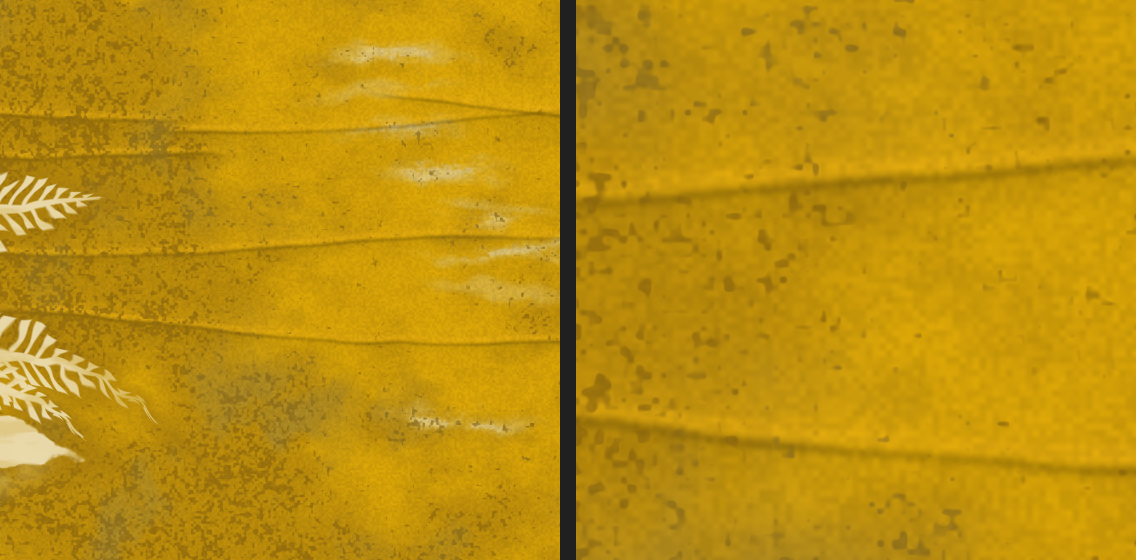
Left: the whole. Right: its middle third, enlarged.
Write a WebGL 2 fragment shader that draws this texture.

```glsl
#version 300 es
precision highp float;
uniform vec2 u_resolution;
out vec4 outColor;

#define GOLD vec3(0.835, 0.635, 0.025)
#define OCHRE vec3(0.72, 0.54, 0.04)
#define UMBER vec3(0.56, 0.41, 0.05)
#define GREY vec3(0.62, 0.52, 0.20)
#define PALE vec3(0.83, 0.70, 0.31)
#define CREAM vec3(0.93, 0.87, 0.70)
#define TWIG_SPACING 0.027
#define GRAIN_SCALE 210.0
#define SMEARS 8
#define RIDGES 6

float hash(vec2 p) {
  vec3 q = fract(vec3(p.xyx) * 0.1031);
  q += dot(q, q.yzx + 33.33);
  return fract((q.x + q.y) * q.z);
}

float noise(vec2 p) {
  vec2 i = floor(p), f = fract(p);
  f = f * f * (3.0 - 2.0 * f);
  return mix(mix(hash(i), hash(i + vec2(1, 0)), f.x),
             mix(hash(i + vec2(0, 1)), hash(i + vec2(1, 1)), f.x), f.y);
}

float fbm(vec2 p) {
  float sum = 0.0, amp = 0.5;
  for (int i = 0; i < 5; i++) {
    sum += amp * noise(p);
    p = mat2(1.6, 1.2, -1.2, 1.6) * p + 7.3;
    amp *= 0.5;
  }
  return sum / 0.97;
}

float fall(float a, float b, float x) { return 1.0 - smoothstep(a, b, x); }

// Tapered stem with alternating, club-tipped side twigs
float frond(vec2 p, vec2 root, float angle, float len, float reach, float bend) {
  float c = cos(angle), s = sin(angle);
  vec2 q = mat2(c, -s, s, c) * (p - root);
  q.y += bend * q.x * q.x;
  float a = abs(q.y);
  float stem = max(a - 0.010 * (1.0 - 0.8 * clamp(q.x / len, 0.0, 1.0)), q.x - len);
  float side = q.y > 0.0 ? 0.0 : 0.5;
  float cell = (q.x - 0.7 * a) / TWIG_SPACING + side;
  float along = (floor(cell) + 0.5 - side) * TWIG_SPACING / len;
  float extent = reach * min(1.0 - along, 1.0) * (0.6 + 0.7 * hash(vec2(floor(cell), side * 8.0 + len * 90.0)));
  float club = 0.0035 + 0.0035 * smoothstep(0.4, 0.9, a / max(extent, 0.001));
  float twig = max(abs(fract(cell) - 0.5) * TWIG_SPACING * 0.8 - club, a - extent);
  return min(stem, twig);
}

void main() {
  vec2 p = gl_FragCoord.xy / u_resolution;
  float aa = 1.2 / u_resolution.y;
  float broad = fbm(p * vec2(4.5, 6.5) + 3.0);
  float medium = fbm(p * vec2(13.0, 17.0) + 21.0);
  float grain = 0.55 * noise(p * GRAIN_SCALE) + 0.45 * noise(p * GRAIN_SCALE * 0.47 + 9.0);
  vec2 warp = vec2(noise(p * 28.0), noise(p * 28.0 + 40.0)) - 0.5;

  // Worn ground, heavier at the left and along the bottom
  float left = fall(0.30, 0.48, p.x + 0.2 * (medium - 0.5));
  float bottom = fall(0.30, 0.42, p.y) * fall(0.55, 0.98, p.x);
  float wear = clamp(0.62 * max(left, bottom) + 1.9 * (broad - 0.5), 0.0, 1.0);
  float tone = smoothstep(0.0, 0.85, 0.18 + wear + 0.9 * (medium - 0.5));
  vec3 col = mix(GOLD, OCHRE, tone);
  float dusty = smoothstep(0.48, 0.68, fbm(p * vec2(11.0, 8.0) + 60.0));
  col = mix(col, GREY, 0.7 * dusty * wear * (0.45 + 0.55 * bottom));

  // Pale horizontal smears on the right
  float smear = 0.0;
  for (int i = 0; i < SMEARS; i++) {
    float n = float(i);
    vec2 centre = vec2(0.8 + 0.12 * sin(n * 0.75 + 4.0), 0.9 - 0.07 * n - 0.16 * step(6.5, n));
    vec2 size = vec2(0.14 + 0.08 * hash(vec2(n, 5.0)), 0.021 + 0.013 * hash(vec2(n, 11.0)));
    vec2 q = p - centre + 0.03 * warp;
    q.y += 0.05 * (broad - 0.5) - 0.08 * q.x * sin(n * 1.7);
    float strength = 0.5 + 0.5 * hash(vec2(n, 19.0));
    smear = max(smear, strength * fall(0.25, 1.05, length(q / size)));
  }
  float streak = fbm(p * vec2(12.0, 42.0) + 5.0);
  smear *= smoothstep(0.22, 0.62, streak + 0.25 * (grain - 0.5));
  col = mix(col, PALE, min(smear * 1.3, 0.95));
  col = mix(col, CREAM * 0.93, 0.55 * smoothstep(0.5, 0.95, smear));

  // Folds: height, slope, start, end
  vec4 folds[RIDGES] = vec4[RIDGES](
    vec4(0.415, -0.055, -0.2, 1.3), vec4(0.568, 0.025, -0.2, 1.3),
    vec4(0.718, -0.030, -0.2, 0.46), vec4(0.780, 0.055, 0.22, 1.3),
    vec4(0.805, 0.010, -0.2, 0.38), vec4(0.845, -0.060, 0.62, 1.3));
  float shade = 0.0;
  for (int i = 0; i < RIDGES; i++) {
    vec4 f = folds[i];
    float line = f.x + f.y * (p.x - 0.5) + 0.011 * sin(p.x * 6.0 + float(i) * 2.0 + 1.2)
               + 0.006 * (noise(vec2(p.x * 14.0, f.x * 50.0)) - 0.5);
    float d = p.y - line;
    float span = smoothstep(f.z, f.z + 0.15, p.x) * fall(f.w - 0.15, f.w, p.x);
    span *= 0.6 + 0.4 * noise(vec2(p.x * 9.0, float(i) * 3.0));
    float crest = exp(-pow(d / 0.0045, 2.0)) + 0.3 * exp(-pow((d - 0.008) / 0.014, 2.0));
    float crease = exp(-pow((d + 0.009) / 0.0035, 2.0));
    float below = fall(-0.012, -0.004, d) * exp(min(d, 0.0) / 0.025);
    col = mix(col, vec3(0.89, 0.67, 0.06), 0.65 * min(crest, 1.0) * span);
    col *= 1.0 - span * (0.17 * crease + 0.10 * below);
    shade = max(shade, below * span);
  }

  // Dark speckles and fine grain
  float threshold = 0.86 - 0.36 * wear - 0.12 * shade * (0.4 + left) - 0.1 * smear;
  float speckle = smoothstep(threshold - 0.08, threshold + 0.14, grain + 0.35 * (medium - 0.5));
  col = mix(col, mix(UMBER, GREY * 0.85, 0.5 * dusty), 0.75 * speckle);
  col *= 1.0 + 0.10 * (noise(p * GRAIN_SCALE * 1.2 + 70.0) - 0.5);

  // Branching growths with a stained halo
  vec2 w = p + 0.018 * warp;
  float growth = frond(w, vec2(-0.05, 0.625), 0.06, 0.23, 0.068, 0.0);
  for (int i = 0; i < 2; i++) {
    float n = float(i);
    growth = min(growth, frond(w, vec2(-0.03, 0.365 - 0.055 * n), 0.14 - 0.25 * n,
                               0.29 - 0.10 * n, 0.072 - 0.03 * n, 1.9));
  }
  vec2 b = (w - vec2(0.0, 0.215)) / vec2(0.125, 0.042);
  b.y += 0.5 * b.x;
  growth = min(growth, (length(b) - 1.0 + 0.8 * (medium - 0.5)) * 0.04);
  col = mix(col, UMBER * 1.06, 0.4 * fall(0.0, 0.045, growth));
  float wash = fall(0.1, 1.0, length((w - vec2(0.01, 0.165)) / vec2(0.11, 0.06)));
  col = mix(col, PALE, 0.65 * wash * smoothstep(0.3, 0.65, medium));
  vec3 flesh = mix(CREAM, PALE, 0.7 * smoothstep(0.08, 0.24, p.x) + 0.35 * smoothstep(0.45, 0.7, streak));
  col = mix(col, flesh, 0.93 * fall(-aa, aa, growth));

  outColor = vec4(clamp(col, 0.0, 1.0), 1.0);
}
```
